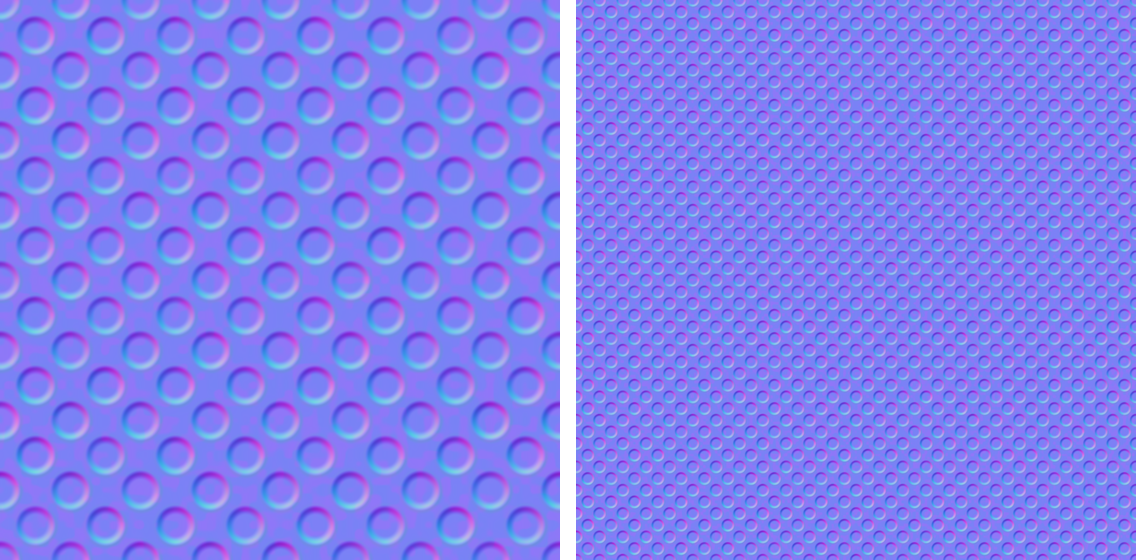
Left, the tile; right, the same tile 3 across and 3 down.
A Shadertoy shader for this texture map:

```glsl
// Tangent-space normal map of a sheet studded with round, flat-topped bumps.
// Two interleaved 8 x 8 lattices form a staggered grid; each bump has a soft
// sloping rim encoded as colour, over a faint mottling of wrapped value noise.

const float REPEATS = 8.0;
const float RIM_INNER = 0.145;
const float RIM_PEAK = 0.236;
const float RIM_OUTER = 0.302;
const vec2 RIM_SLOPE = vec2(0.52, 0.60);
const vec2 CENTRE_SHIFT = vec2(0.007, -0.007);

float hash(vec2 p) {
    vec3 q = fract(vec3(p.xyx) * 0.1031);
    q += dot(q, q.yzx + 33.33);
    return fract((q.x + q.y) * q.z);
}

// Value noise in 0..1 that wraps after a whole number of cells
float wrappedNoise(vec2 uv, vec2 cells, float seed) {
    vec2 p = uv * cells;
    vec2 i = floor(p);
    vec2 f = fract(p);
    f = f * f * (3.0 - 2.0 * f);
    vec2 lo = mod(i, cells) + seed;
    vec2 hi = mod(i + 1.0, cells) + seed;
    return mix(mix(hash(lo), hash(vec2(hi.x, lo.y)), f.x),
               mix(hash(vec2(lo.x, hi.y)), hash(hi), f.x), f.y);
}

// Offset from the nearest bump centre (xy) and a random value per bump (z)
vec3 nearestBump(vec2 p) {
    vec2 a = fract(p) - 0.5;
    vec2 b = fract(p + 0.5) - 0.5;
    vec2 idA = mod(floor(p), REPEATS);
    vec2 idB = mod(floor(p + 0.5), REPEATS) + 17.0;
    return dot(a, a) < dot(b, b) ? vec3(a, hash(idA)) : vec3(b, hash(idB));
}

// Steepness across the rim: zero on the top and on the ground
float rimProfile(float r) {
    return smoothstep(RIM_INNER, RIM_PEAK, r)
         * (1.0 - smoothstep(RIM_PEAK, RIM_OUTER, r));
}

// Unit normal as colour, with green pointing down the canvas
vec3 encodeNormal(vec2 tilt) {
    float z = sqrt(max(1.0 - dot(tilt, tilt), 0.0));
    return 0.5 + 0.5 * vec3(tilt.x, -tilt.y, z);
}

void mainImage(out vec4 fragColor, in vec2 fragCoord) {
    vec2 uv = fragCoord / iResolution.xy;
    vec3 bump = nearestBump(uv * REPEATS - CENTRE_SHIFT);
    float r = length(bump.xy);
    vec2 dir = bump.xy / max(r, 0.001);

    // Rim shading, slightly uneven from bump to bump
    float wear = 0.95 + 0.1 * bump.z;
    wear *= 0.93 + 0.14 * wrappedNoise(uv, vec2(64.0), 5.0);
    float rim = rimProfile(r) * wear;
    vec3 col = encodeNormal(dir * rim * RIM_SLOPE);
    col.b -= 0.035 + 0.04 * rim * dir.y;

    // Dull fringe just outside the lower right edge
    float fringe = smoothstep(0.26, 0.295, r) * (1.0 - smoothstep(0.295, 0.345, r));
    fringe *= 0.3 + 0.7 * smoothstep(-0.3, 0.9, dot(dir, vec2(0.6, -0.8)));
    col += fringe * vec3(-0.04, 0.04, -0.07);

    // Violet patches on a bluer ground, with fine upright streaks
    float patches = smoothstep(0.4, 0.75, wrappedNoise(uv, vec2(64.0), 40.0));
    float streak = wrappedNoise(uv, vec2(96.0, 32.0), 90.0) - 0.5;
    float tint = 0.075 * patches - 0.02 + 0.025 * streak;
    col += vec3(tint, -0.003 - 0.5 * tint, 0.1 * tint);

    fragColor = vec4(clamp(col, 0.0, 1.0), 1.0);
}
```
